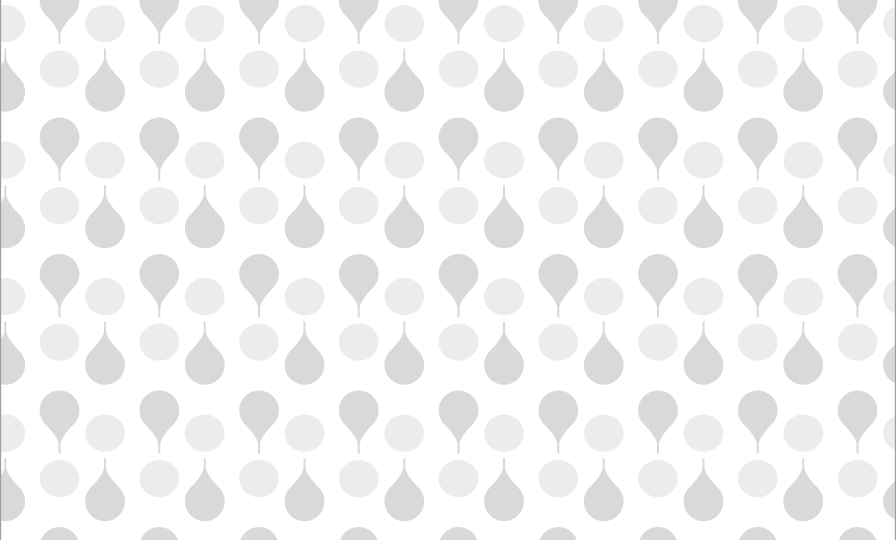
A Shadertoy shader for this pattern:

```glsl
// Rows of grey drops on thin stems alternating with pale ovals on white.
// Each cell holds one stem-down drop and one oval, plus the same pair turned
// by half a turn; shapes are signed distances in units of 1/768 canvas width.

#define CANVAS_WIDTH 768.0
#define PERIOD vec2(85.5, 117.0)
#define PIVOT vec2(70.5, 39.75)       // centre of the half-turn, from top left
#define OVAL_OFFSET vec2(-19.5, 19.5)
#define DROP_OFFSET vec2(-19.5, 78.0)
#define OVAL_RADII vec2(17.0, 15.9)
#define DROP_RADIUS 17.0
#define STEM_LENGTH 37.0              // from drop centre to stem tip
#define STEM_HALF_WIDTH 0.85
#define OVAL_GREY 0.925
#define DROP_GREY 0.85
#define EDGE_GREY 0.62                // hairlines at the left and right borders

// Offset to the nearest repeat, centred on zero
vec2 wrapCell(vec2 p) {
    return (fract(p / PERIOD + 0.5) - 0.5) * PERIOD;
}

float ovalDistance(vec2 p) {
    return (length(p / OVAL_RADII) - 1.0) * OVAL_RADII.y;
}

// Round head joined at 45 degrees to a concave neck, then a straight stem
float dropDistance(vec2 p) {
    float joint = DROP_RADIUS * sqrt(0.5);
    float flare = joint - STEM_HALF_WIDTH;
    float neck = clamp(1.0 - (p.y - joint) / (1.5 * flare), 0.0, 1.0);
    float halfWidth = STEM_HALF_WIDTH + flare * pow(neck, 1.5);
    float side = (abs(p.x) - halfWidth) / sqrt(1.0 + neck);
    float body = p.y < joint ? length(p) - DROP_RADIUS : side;
    return max(body, p.y - STEM_LENGTH);
}

float coverage(float d, float pixel) {
    return clamp(0.5 - d / pixel, 0.0, 1.0);
}

void mainImage(out vec4 fragColor, in vec2 fragCoord) {
    float pixel = CANVAS_WIDTH / iResolution.x;
    vec2 p = vec2(fragCoord.x, iResolution.y - fragCoord.y) * pixel;
    float grey = 1.0;

    // The pair of shapes, upright and then turned about the pivot
    for (int i = 0; i < 2; i++) {
        vec2 q = (p - PIVOT) * (i == 0 ? 1.0 : -1.0);
        float oval = ovalDistance(wrapCell(q - OVAL_OFFSET));
        float drop = dropDistance(wrapCell(q - DROP_OFFSET));
        grey = mix(grey, OVAL_GREY, coverage(oval, pixel));
        grey = mix(grey, DROP_GREY, coverage(drop, pixel));
    }

    // Border hairlines
    float edge = min(p.x, CANVAS_WIDTH - p.x) - 1.0;
    grey = mix(grey, EDGE_GREY, coverage(edge, pixel));

    fragColor = vec4(vec3(grey), 1.0);
}
```
